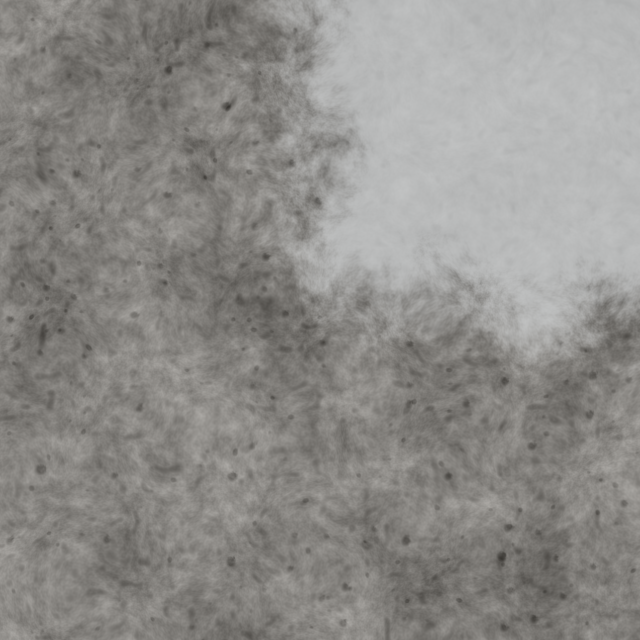
A WebGL 1 fragment shader for this texture:

```glsl
precision highp float;
// Weathered grey concrete with dark mottling and a pale, smooth patch at the upper right.

uniform vec2 u_resolution;

const vec3 WARM_TINT = vec3(0.010, 0.0, -0.016);
const vec3 PALE_TINT = vec3(-0.003, 0.002, 0.002);
const float CONCRETE_TONE = 0.508;
const float PALE_TONE = 0.712;

vec2 hash2(vec2 cell) {
  vec3 q = fract(cell.xyx * vec3(0.1031, 0.1030, 0.0973));
  q += dot(q, q.yzx + 33.33);
  return fract((q.xx + q.yz) * q.zy);
}

vec2 gradientAt(vec2 cell) {
  float angle = 6.2832 * hash2(cell).x;
  return vec2(cos(angle), sin(angle));
}

// Gradient noise, roughly -0.7 to 0.7
float gradientNoise(vec2 p) {
  vec2 i = floor(p);
  vec2 f = p - i;
  vec2 u = f * f * f * (f * (f * 6.0 - 15.0) + 10.0);
  vec2 e = vec2(1.0, 0.0);
  float a = dot(gradientAt(i), f);
  float b = dot(gradientAt(i + e.xy), f - e.xy);
  float c = dot(gradientAt(i + e.yx), f - e.yx);
  float d = dot(gradientAt(i + e.xx), f - e.xx);
  return mix(mix(a, b, u.x), mix(c, d, u.x), u.y);
}

// Sum of four rotated octaves
float fbm(vec2 p, float gain) {
  float sum = 0.0;
  float amplitude = 1.0;
  for (int octave = 0; octave < 4; octave++) {
    sum += amplitude * gradientNoise(p);
    p = mat2(1.6, 1.2, -1.2, 1.6) * p + 17.3;
    amplitude *= gain;
  }
  return sum;
}

float softSpot(vec2 p, vec2 center, vec2 radius) {
  vec2 q = (p - center) / radius;
  return exp(-dot(q, q));
}

// Sparse round pits, at most one per cell
float pits(vec2 p, float cells, float density) {
  vec2 q = p * cells;
  vec2 cell = floor(q);
  vec2 center = 0.25 + 0.5 * hash2(cell + 41.0);
  vec2 trait = hash2(cell + 97.0);
  float radius = mix(0.07, 0.15, trait.y * trait.y);
  float shape = 1.0 - smoothstep(radius - 0.06, radius + 0.08, length(q - cell - center));
  return shape * step(trait.x, density) * mix(0.5, 1.0, trait.y);
}

// Coverage of the pale patch, with a ragged rounded corner
float palePatch(vec2 p, float ragged) {
  float fromLeft = p.x - mix(0.54, 0.43, p.y);
  float fromBelow = p.y - mix(0.55, 0.47, p.x);
  float k = 0.08;
  float h = clamp(0.5 + 0.5 * (fromBelow - fromLeft) / k, 0.0, 1.0);
  float inside = mix(fromBelow, fromLeft, h) - k * h * (1.0 - h);
  return smoothstep(-0.07, 0.13, inside + 0.09 * ragged);
}

// Broad stains and worn areas
float broadShade(vec2 p) {
  float dark = softSpot(p, vec2(0.29, 0.56), vec2(0.14, 0.07))
             + softSpot(p, vec2(0.80, 0.10), vec2(0.15, 0.13))
             + 0.6 * softSpot(p, vec2(0.26, 0.92), vec2(0.22, 0.10))
             + 0.6 * softSpot(p, vec2(0.09, 0.48), vec2(0.12, 0.03));
  float light = softSpot(p, vec2(0.35, 0.27), vec2(0.13, 0.10))
              + softSpot(p, vec2(0.58, 0.40), vec2(0.08, 0.06));
  return 0.055 * (light - dark);
}

void main() {
  vec2 p = gl_FragCoord.xy / u_resolution;
  vec2 warp = vec2(gradientNoise(p * 9.0 + 3.7), gradientNoise(p * 9.0 + 61.2));
  vec2 warped = p + 0.025 * warp;

  // Noise layers from broad clouds to fine grain
  float clouds = fbm(warped * 5.0 + 8.4, 0.6);
  float grain = fbm(warped * 34.0 + 23.1, 0.72);
  float blots = smoothstep(0.18, 0.60, gradientNoise(warped * 52.0 + 5.9) + 0.15 * grain - 0.12 * clouds);
  float pitting = pits(p + 0.003 * grain, 21.0, 0.26) + 0.7 * pits(warped + 0.37, 37.0, 0.16);

  float concrete = CONCRETE_TONE + broadShade(warped) + 0.12 * clouds + 0.095 * grain
                 - 0.10 * blots - 0.16 * pitting;
  float pale = PALE_TONE + 0.025 * clouds + 0.022 * grain - 0.025 * blots - 0.02 * pitting
             + 0.02 * softSpot(p, vec2(0.86, 0.76), vec2(0.25, 0.25));

  float cover = palePatch(p, clouds + 0.4 * grain);
  vec3 color = mix(vec3(concrete) + WARM_TINT, vec3(pale) + PALE_TINT, cover);
  gl_FragColor = vec4(clamp(color, 0.0, 1.0), 1.0);
}
```
